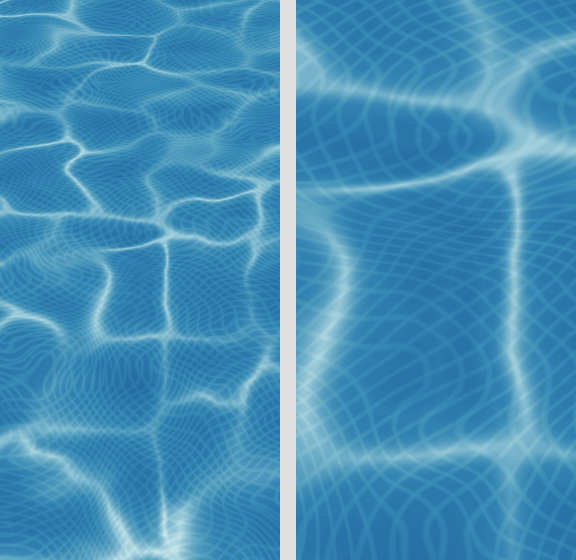
Left, the full canvas; right, a detail of the centre.
Give the GLSL for this texture, as a Shadertoy shader.

```glsl
// Sunlit pool water seen at a slant: a warped cell network gives the bright
// caustic bands, and a fine tile grid is bent by smooth noise until it folds
// into rings. Both are laid on a plane that is squeezed towards the top.

const vec3 DEEP  = vec3(0.13, 0.41, 0.63);
const vec3 WATER = vec3(0.20, 0.52, 0.70);
const vec3 PALE  = vec3(0.37, 0.64, 0.76);
const vec3 GLINT = vec3(0.76, 0.89, 0.91);
const vec3 TEAL  = vec3(0.29, 0.67, 0.75);

const float CELL_FREQ    = 2.3;   // caustic cells per canvas width
const float CELL_WARP    = 0.75;  // bending of the cell borders
const float CELL_ROUND   = 22.0;  // lower is rounder
const float GRID_FREQ    = 27.0;  // tile lines per canvas width
const float GRID_ANGLE   = 0.72;
const float GRID_BEND    = 0.30;  // refraction strength
const float GRID_LIGHT   = 0.13;
const float HALO_LIGHT   = 0.31;
const float BAND_LIGHT   = 0.52;

float hash(vec2 p) {
    return fract(sin(dot(p, vec2(127.1, 311.7))) * 43758.5453);
}

vec2 hash2(vec2 p) {
    return vec2(hash(p), hash(p + 57.3));
}

// Smooth value noise with two independent channels
vec2 noise2(vec2 p) {
    vec2 i = floor(p), f = fract(p);
    f = f * f * f * (f * (f * 6.0 - 15.0) + 10.0);
    vec2 low  = mix(hash2(i), hash2(i + vec2(1, 0)), f.x);
    vec2 high = mix(hash2(i + vec2(0, 1)), hash2(i + vec2(1, 1)), f.x);
    return mix(low, high, f.y);
}

vec2 siteOf(vec2 cell) {
    return cell + 0.5 + 0.78 * (hash2(cell) - 0.5);
}

// Rounded distance to the nearest cell border
float cellEdge(vec2 p) {
    vec2 base = floor(p), nearCell = base, nearSite = vec2(0);
    float best = 1e3;
    for (int j = -1; j <= 1; j++)
    for (int i = -1; i <= 1; i++) {
        vec2 cell = base + vec2(i, j);
        vec2 toSite = siteOf(cell) - p;
        float d = dot(toSite, toSite);
        if (d < best) { best = d; nearCell = cell; nearSite = toSite; }
    }
    float sum = 0.0;
    for (int j = -2; j <= 2; j++)
    for (int i = -2; i <= 2; i++) {
        if (i == 0 && j == 0) continue;
        vec2 toSite = siteOf(nearCell + vec2(i, j)) - p;
        float d = dot(0.5 * (nearSite + toSite), normalize(toSite - nearSite));
        sum += exp(-CELL_ROUND * d);
    }
    return max(-log(sum) / CELL_ROUND, 0.0);
}

// Two crossing families of lines, faded where they get too fine
float tileGrid(vec2 p) {
    vec2 width = fwidth(p);
    vec2 dist = 0.5 - abs(fract(p) - 0.5);
    vec2 line = 1.0 - smoothstep(vec2(0.03), 0.13 + width, dist);
    line = mix(line, vec2(0.25), smoothstep(0.45, 1.1, width));
    return max(line.x, line.y) * 0.75 + min(line.x, line.y) * 0.25;
}

void mainImage(out vec4 fragColor, in vec2 fragCoord) {
    vec2 uv = fragCoord / iResolution.xy;

    // Slanted plane
    vec2 plane = vec2((uv.x - 0.5) * (1.0 + 0.35 * uv.y),
                      2.0 * uv.y * (1.0 + uv.y * (0.3 + 0.7 * uv.y)));

    // Caustic network
    vec2 q = plane * CELL_FREQ + 3.7;
    q += CELL_WARP * (noise2(q * 1.15) - 0.5) + 0.16 * (noise2(q * 3.1 + 9.0) - 0.5);
    float edge = cellEdge(q);
    vec2 patches = noise2(plane * 2.6 + 21.0);
    float strength = smoothstep(0.25, 0.8, patches.x);
    float halo = exp(-6.5 * edge) * mix(0.5, 1.0, patches.y);
    float bandWidth = mix(0.085, 0.045, uv.y) * mix(0.6, 1.3, patches.y);
    float band = exp(-pow(edge / bandWidth, 1.6)) * mix(0.12, 1.0, strength);

    // Fainter secondary ripples
    vec2 r = q * 1.9 + 1.3 * noise2(q * 1.7 + 4.0);
    float ripple = exp(-9.0 * cellEdge(r + 13.0)) * patches.x;
    float drift = noise2(plane * vec2(4.0, 7.0) + 31.0).x;

    // Refracted tile grid
    vec2 bent = plane + GRID_BEND * (noise2(plane * 3.2 + 5.0) - 0.5)
                      + 0.05 * (noise2(plane * 8.0 + 17.0) - 0.5);
    float c = cos(GRID_ANGLE), s = sin(GRID_ANGLE);
    float grid = tileGrid(mat2(c, -s, s, c) * bent * GRID_FREQ);
    grid *= 0.45 + 0.4 * drift + 0.5 * halo;

    // Tone and colour ramp
    float tone = 0.01 + HALO_LIGHT * halo + BAND_LIGHT * band
               + 0.09 * ripple + 0.08 * drift + GRID_LIGHT * grid;
    tone += 0.02 * (noise2(plane * 70.0).x - 0.5);
    vec3 color = mix(DEEP, WATER, clamp(tone / 0.22, 0.0, 1.0));
    color = mix(color, PALE, clamp((tone - 0.22) / 0.26, 0.0, 1.0));
    color = mix(color, GLINT, clamp((tone - 0.48) / 0.52, 0.0, 1.0));
    color = mix(color, TEAL, 0.22 * grid * (1.0 - band));

    fragColor = vec4(color, 1.0);
}
```
